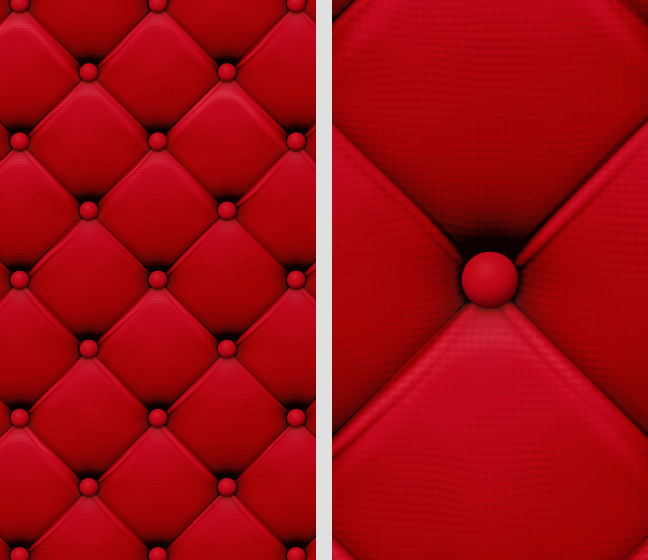
Left: the whole. Right: its middle third, enlarged.
Reproduce this pattern procedurally as a Shadertoy shader.

```glsl
// Red button-tufted leather: a diagonal lattice of padded diamonds.
// Each diamond is shaded by its local height, then seams, pleats, pores
// and domed buttons are layered on with small distance-based functions.

const float PERIOD = 0.4375;        // button spacing as a share of the width
const float BUTTON_RADIUS = 0.069;  // in lattice periods

float hash(vec2 p) {
    return fract(sin(dot(p, vec2(127.1, 311.7))) * 43758.55);
}

float noise(vec2 p) {
    vec2 i = floor(p), f = fract(p);
    f = f * f * (3.0 - 2.0 * f);
    return mix(mix(hash(i), hash(i + vec2(1, 0)), f.x),
               mix(hash(i + vec2(0, 1)), hash(i + vec2(1, 1)), f.x), f.y);
}

float bell(float x, float width) {
    return exp(-x * x / (width * width));
}

float smoothMin(float a, float b, float k) {
    float h = max(k - abs(a - b), 0.0) / k;
    return min(a, b) - 0.25 * h * h * k;
}

// Diagonal axes: buttons sit on whole numbers, seams on whole lines
vec2 toDiagonal(vec2 p) { return vec2(p.x + p.y, p.x - p.y); }
vec2 fromDiagonal(vec2 d) { return 0.5 * vec2(d.x + d.y, d.x - d.y); }

float ramp(float low, float high, float x) {
    return clamp((x - low) / (high - low), 0.0, 1.0);
}

vec3 leatherColor(float light) {
    vec3 c = mix(vec3(0.05, 0.0, 0.0), vec3(0.35, 0.02, 0.02), ramp(0.0, 0.28, light));
    c = mix(c, vec3(0.50, 0.01, 0.01), ramp(0.28, 0.46, light));
    c = mix(c, vec3(0.64, 0.01, 0.02), ramp(0.46, 0.64, light));
    c = mix(c, vec3(0.76, 0.03, 0.12), ramp(0.66, 0.86, light));
    return mix(c, vec3(0.88, 0.20, 0.27), ramp(0.90, 1.20, light));
}

// Broad light on one cushion; f runs 0..1 along both diagonals
float cushionLight(vec2 f, float seed) {
    vec2 q = fromDiagonal(f - 0.5);
    float lower = smoothMin(f.x, 1.0 - f.y, 0.15);
    float upper = smoothMin(f.y, 1.0 - f.x, 0.30);
    float light = 0.745 + 0.38 * q.y - 0.10 * q.x + 0.05 * (seed - 0.5);
    light -= 0.13 * exp(-max(lower, 0.0) / 0.09);
    light -= 0.05 * exp(-max(upper, 0.0) / 0.03);
    float band = 0.09 + 0.03 * sin(5.0 * q.x + 6.0 * seed);
    return light + 0.22 * seed * seed * bell(upper - band, 0.04);
}

// Thin stitch line, deeper by its buttons, with a lit ridge and fading crease
float seamLight(float s, float along, float seed, float depth, float pleat) {
    float taper = 4.0 * along * (1.0 - along);
    s -= 0.030 * taper * (noise(vec2(along * 3.0, seed * 40.0)) - 0.5);
    float run = seed > 0.4 ? along : 1.0 - along;
    float fade = 1.0 - smoothstep(0.25, 0.85, run);
    float gap = mix(0.030, 0.080, seed) * mix(0.6, 1.0, taper);
    float light = -depth * (1.0 - 0.35 * taper) * bell(s, 0.011);
    light -= 0.08 * bell(s + 0.025, 0.03);
    light += 0.26 * pleat * (0.4 + 0.6 * fade) * bell(s - 0.5 * gap, 0.014);
    return light - 0.26 * pleat * fade * bell(s - gap, 0.009);
}

// Fine pores in wavering rows that bow over each cushion
float pores(vec2 p, vec2 q) {
    vec2 g = p * vec2(46.0, 50.0);
    g += 1.6 * vec2(noise(p * 6.0), noise(p * 6.0 + 31.0));
    g += vec2(5.0 * q.x * q.y, -7.0 * q.x * q.x);
    vec2 wave = 0.5 + 0.5 * cos(6.2832 * g);
    float patchy = 0.4 + 0.6 * noise(p * 9.0 + 7.0);
    return patchy * wave.y * (0.35 + 0.65 * wave.x);
}

// Soft shade pooled above a button, with a tight contact ring
float buttonShade(vec2 o) {
    float d = length(o);
    float pool = 0.48 * bell(length(o - vec2(0.0, 0.045)), 0.10);
    float wide = 0.30 * exp(-d / 0.14) * smoothstep(-0.12, 0.08, o.y);
    return pool + wide + 0.28 * bell(d - BUTTON_RADIUS, 0.012);
}

vec3 buttonColor(vec2 o) {
    vec2 n = o / BUTTON_RADIUS;
    float dome = sqrt(max(1.0 - dot(n, n), 0.0));
    float light = dot(vec3(n, dome), normalize(vec3(-0.20, 0.50, 0.85)));
    vec3 c = mix(vec3(0.32, 0.0, 0.01), vec3(0.74, 0.02, 0.08), smoothstep(-0.3, 0.8, light));
    c += vec3(0.06, 0.08, 0.09) * bell(length(n - vec2(-0.15, 0.38)), 0.40);
    return c * smoothstep(0.0, 0.45, dome + 0.16);
}

void mainImage(out vec4 fragColor, in vec2 fragCoord) {
    float pixel = 1.0 / (iResolution.x * PERIOD);
    vec2 p = (fragCoord - 0.5 * iResolution.xy) * pixel;
    vec2 d = toDiagonal(p);
    vec2 cell = floor(d), f = fract(d);
    vec2 knot = floor(d + 0.5), across = d - knot;
    vec2 o = fromDiagonal(across);

    // Cushion, then rising and falling seams
    float light = cushionLight(f, hash(cell));
    float rise = hash(vec2(cell.x, knot.y) + 17.0);
    float fall = hash(vec2(knot.x, cell.y) + 53.0);
    light += seamLight(across.y, f.x, rise, 0.42, 0.6 + 0.5 * rise);
    light += seamLight(-across.x, f.y, fall, 0.25, 0.15 + 0.45 * fall);
    light += 0.05 * (noise(p * 5.0) - 0.5);
    light -= 0.10 * pores(p, fromDiagonal(f - 0.5)) + buttonShade(o);

    vec3 color = leatherColor(light);
    color += vec3(0.0, 0.08, 0.08) * bell(length(o + vec2(0.0, 0.09)), 0.08);

    // Button with a smooth rim
    float cover = 1.0 - smoothstep(-pixel, pixel, length(o) - BUTTON_RADIUS);
    color = mix(color, buttonColor(o), cover);
    fragColor = vec4(clamp(color, 0.0, 1.0), 1.0);
}
```
